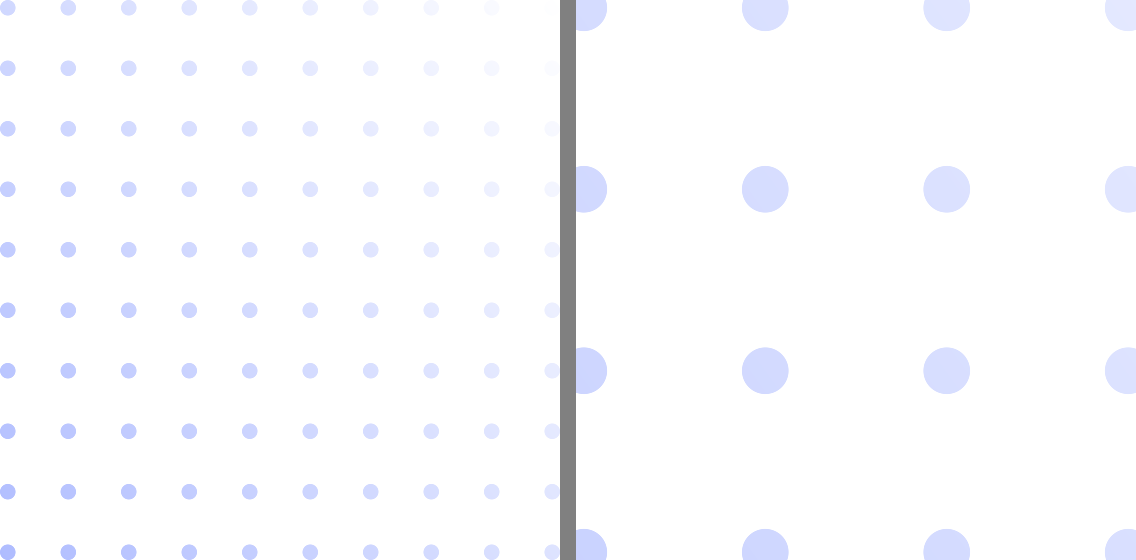
Left, the full canvas; right, a detail of the centre.
A three.js fragment shader for this pattern:

```glsl
// Ten by ten grid of periwinkle dots on white, fading out toward the upper right.
varying vec2 vUv;

// Signed distance to the nearest dot of a grid whose outer dots touch the canvas edge.
float dotGrid(vec2 p, float count, float radius) {
  float pitch = (1.0 - 2.0 * radius) / (count - 1.0);
  vec2 cell = fract((p - radius) / pitch + 0.5) - 0.5;
  return length(cell) * pitch - radius;
}

void main() {
  float dist = dotGrid(vUv, 10.0, 0.0139);

  // Antialiased dot edge
  float edge = 0.5 * fwidth(vUv.x);
  float coverage = 1.0 - smoothstep(-edge, edge, dist);

  // Diagonal fade, strongest at the lower left
  float opacity = clamp(1.0 - dot(vUv, vec2(0.58, 0.42)), 0.0, 1.0);

  vec3 periwinkle = vec3(0.685, 0.737, 1.0);
  gl_FragColor = vec4(mix(vec3(1.0), periwinkle, coverage * opacity), 1.0);
}
```
